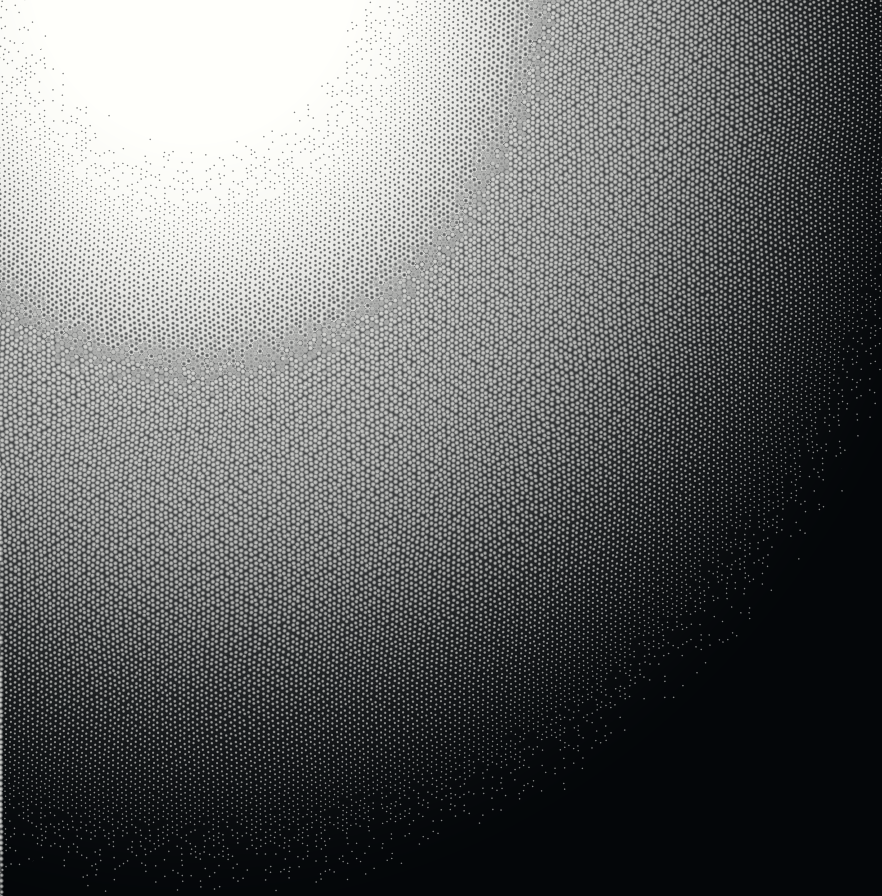
This background is drawn by a Shadertoy shader. Its source:

```glsl
const vec3 PAPER = vec3(1.0, 1.0, 0.985);
const vec3 INK = vec3(0.015, 0.025, 0.035);
const vec2 LIGHT_CENTER = vec2(0.215, 1.065);
const float LIGHT_STRETCH = 1.2;    // horizontal squeeze of the glow
const float PITCH = 0.0059;         // dot spacing, in canvas heights
const float COLUMN_STEP = 0.866;    // hexagonal column spacing
const float JITTER = 0.25;
const float WARP_SCALE = 9.0;
const float WARP_AMOUNT = 1.3;
const float SPARSE_COVER = 0.06;    // below this, dots drop out
const float MIN_COVER = 0.002;      // below this, no dots at all
const float DOT_SOFTNESS = 0.27;    // blur of the dot rim, in pitches
const float DOT_CONTRAST = 0.52;
const float EDGE_WIDTH = 0.004;

float hash(vec2 p) {
    return fract(sin(dot(p, vec2(127.1, 311.7))) * 43758.5453);
}

vec2 hash2(vec2 p) {
    return vec2(hash(p), hash(p + 37.3));
}

vec2 noise2(vec2 p) {
    vec2 cell = floor(p), f = fract(p);
    f = f * f * (3.0 - 2.0 * f);
    vec2 low = mix(hash2(cell), hash2(cell + vec2(1, 0)), f.x);
    vec2 high = mix(hash2(cell + vec2(0, 1)), hash2(cell + vec2(1, 1)), f.x);
    return mix(low, high, f.y);
}

// Brightness: a clear core, a pale halo, then a long fall into darkness
float toneAt(vec2 p) {
    float r = length((p - LIGHT_CENTER) * vec2(LIGHT_STRETCH, 1.0));
    float tone = 1.0 - 0.03 * smoothstep(0.21, 0.28, r)
                     - 0.39 * smoothstep(0.27, 0.56, r)
                     - 0.58 * smoothstep(0.50, 1.09, r);
    float edge = 1.0 - smoothstep(0.0, EDGE_WIDTH, p.x);
    return max(tone, 0.6 * edge);
}

// Soft dot covering the wanted area share, with random dropout when sparse
float dotMask(float dist, float cover, float rnd, float pixel) {
    if (cover < MIN_COVER || rnd * SPARSE_COVER >= cover) return 0.0;
    float radius = sqrt(COLUMN_STEP * max(cover, SPARSE_COVER) / 3.14159);
    float soft = max(min(DOT_SOFTNESS, 0.7 * radius), 0.7 * pixel);
    return smoothstep(-soft, soft, radius - dist);
}

void mainImage(out vec4 fragColor, in vec2 fragCoord) {
    vec2 p = fragCoord / iResolution.y;
    vec2 q = p / PITCH + WARP_AMOUNT * noise2(p * WARP_SCALE);

    // Nearest dot of the jittered hexagonal lattice
    float column = floor(q.x / COLUMN_STEP);
    float nearest = 10.0;
    vec2 nearestId = vec2(0.0), nearestCenter = q;
    for (int i = -1; i <= 1; i++) {
        float c = column + float(i);
        float shift = 0.5 * mod(c, 2.0);
        for (int j = -1; j <= 1; j++) {
            vec2 id = vec2(c, floor(q.y - shift) + float(j));
            vec2 center = vec2((c + 0.5) * COLUMN_STEP, id.y + 0.5 + shift);
            center += JITTER * (hash2(id) - 0.5);
            float d = distance(q, center);
            if (d < nearest) {
                nearest = d;
                nearestId = id;
                nearestCenter = center;
            }
        }
    }

    // Pale dots on ink in the shade, ink dots on paper in the light
    float tone = toneAt(p + (nearestCenter - q) * PITCH);
    float rnd = hash(nearestId + 71.7);
    float pixel = 1.0 / (iResolution.y * PITCH);
    float paleDot = dotMask(nearest, tone, rnd, pixel);
    float inkDot = dotMask(nearest, 1.0 - tone, rnd, pixel);
    float turn = smoothstep(0.58, 0.76, tone);
    float inLight = clamp(2.0 * turn - hash(nearestId + 19.1), 0.0, 1.0);
    float dots = mix(paleDot, 1.0 - inkDot, inLight);

    float light = mix(toneAt(p), dots, DOT_CONTRAST);
    fragColor = vec4(mix(INK, PAPER, light), 1.0);
}
```
